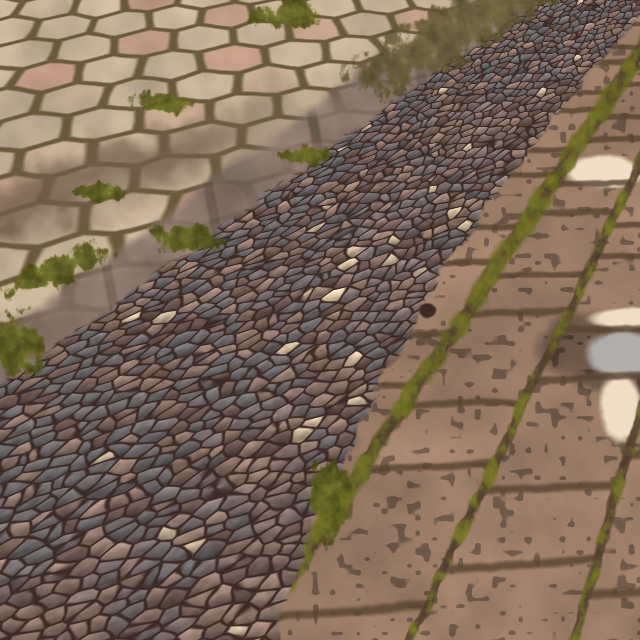
A WebGL 1 fragment shader for this texture:

```glsl
precision highp float;
// A gravel strip runs diagonally between worn hexagonal paving and brick slabs.
// Stones and pavers are cellular patterns, slab joints are perspective repeats,
// and moss, mud and damp patches are layered noise.
uniform vec2 u_resolution;

const float HORIZON = 1.5;
const float VANISH_X = 1.33;
const float STONE_FREQ = 46.0;
const vec2 PAVER_SIZE = vec2(0.16, 0.063);
const float SLAB_PERIOD = 0.19;  // one long slab plus one short slab
const float SLAB_SPLIT = 0.65;
const vec3 GAP = vec3(0.23, 0.165, 0.145);
const vec3 STONE_DARK = vec3(0.35, 0.285, 0.26);
const vec3 STONE_LIGHT = vec3(0.63, 0.53, 0.48);
const vec3 STONE_BLUE = vec3(0.39, 0.39, 0.41);
const vec3 PAVER = vec3(0.73, 0.66, 0.56);
const vec3 PAVER_PINK = vec3(0.70, 0.54, 0.46);
const vec3 MUD = vec3(0.45, 0.365, 0.295);
const vec3 CURB = vec3(0.52, 0.45, 0.41);
const vec3 SLAB = vec3(0.62, 0.495, 0.41);
const vec3 DIRT = vec3(0.34, 0.265, 0.19);
const vec3 MOSS = vec3(0.38, 0.385, 0.12);
const vec3 GLARE = vec3(0.94, 0.87, 0.77);
const vec3 SKY = vec3(0.69, 0.68, 0.67);

vec2 hash2(vec2 p) {
  vec3 q = fract(p.xyx * vec3(0.1031, 0.103, 0.0973));
  q += dot(q, q.yzx + 33.33);
  return fract((q.xx + q.yz) * q.zy);
}

float noise(vec2 p) {
  vec2 i = floor(p), f = fract(p), e = vec2(1, 0);
  f = f * f * (3.0 - 2.0 * f);
  return mix(mix(hash2(i).x, hash2(i + e).x, f.x),
             mix(hash2(i + e.yx).x, hash2(i + 1.0).x, f.x), f.y);
}

float fbm(vec2 p) {
  float sum = 0.0, amp = 0.53;
  for (int i = 0; i < 4; i++) {
    sum += amp * noise(p);
    p = mat2(1.6, 1.2, -1.2, 1.6) * p + 7.3;
    amp *= 0.5;
  }
  return sum;
}

// Nearest cell: gap to the next cell, offset from its centre, random id.
vec4 cells(vec2 p, float jitter, float rowShift) {
  vec2 offset = vec2(0.0), id = offset;
  float d1 = 9.0, d2 = 9.0;
  for (int j = -1; j <= 1; j++) for (int i = -1; i <= 1; i++) {
    vec2 cell = floor(p) + vec2(i, j);
    vec2 centre = cell + 0.5 + jitter * (hash2(cell + 50.0) - 0.5);
    centre.x += rowShift * (mod(cell.y, 2.0) - 0.5);
    float d = length(p - centre);
    d2 = min(d2, max(d, d1));
    if (d < d1) { d1 = d; offset = p - centre; id = cell; }
  }
  return vec4(d2 - d1, offset, hash2(id + 113.0).x);
}

// Soft ellipse with a ragged rim.
float blob(vec2 p, float x, float y, float rx, float ry, float rag) {
  return 1.0 - smoothstep(0.75, 1.1, length((p - vec2(x, y)) / vec2(rx, ry)) + rag);
}

vec3 gravel(vec2 p, float w) {
  vec2 g = vec2((p.x - VANISH_X) * w, log(w) * 1.25) * STONE_FREQ;
  vec4 c = cells(g + 0.3 * noise(g), 0.9, 0.0);
  vec3 stone = mix(STONE_DARK, STONE_LIGHT, c.w * 0.75 + 0.15);
  float cool = smoothstep(0.25, 0.7, fbm(p * 5.0) + 0.35 * (p.y - p.x) + 0.1);
  stone = mix(stone, STONE_BLUE, cool * step(0.45, fract(c.w * 7.0)) * 0.75);
  stone = mix(stone, PAVER * 1.06, step(0.975, c.w));
  stone *= 0.88 + 0.45 * dot(c.yz, vec2(-0.35, 0.9)) + 0.2 * noise(g * 3.0);
  return mix(GAP, stone, smoothstep(0.02, 0.27, c.x));
}

vec3 paving(vec2 p, float w, float edge, float grain) {
  vec2 q = vec2((p.x - 0.3) * w, log(w) - 0.15 * p.x) / PAVER_SIZE;
  vec4 c = cells(q + 0.08 * grain, 0.2, 0.5);
  vec3 top = mix(PAVER, PAVER_PINK, smoothstep(0.6, 1.0, c.w) * 0.8);
  top *= 0.86 + 0.28 * grain + 0.1 * fract(c.w * 9.0);
  vec3 col = mix(mix(MUD, MOSS, 0.3) * 0.95, top, smoothstep(0.06, 0.22, c.x));
  // Mud smear across the lower pavers, then a worn curb by the gravel.
  float smear = abs(p.y - 0.665 - 0.35 * p.x + 0.1 * (grain - 0.5));
  smear = smoothstep(0.085, 0.0, smear) * smoothstep(0.55, 0.25, p.x);
  col = mix(col, MUD, smear * (0.6 + 0.4 * grain));
  float joint = smoothstep(0.025, 0.06, abs(fract(p.x * 5.5 + p.y) - 0.5));
  float curb = 1.0 - smoothstep(0.07, 0.1, edge + 0.03 * (grain - 0.5));
  return mix(col, CURB * (0.75 + 0.4 * grain) * (0.8 + 0.2 * joint), curb * 0.85);
}

vec3 slabs(vec2 p, float w, float grain, float fine) {
  float wobble = 0.012 * (grain - 0.5), span = 0.254 - 0.185 * p.y;
  float column = (p.x - 0.387 - 0.667 * p.y + wobble) / span;
  float index = floor(column);
  float level = p.y - 0.07 * (p.x - 0.63) * (1.0 - p.y) + wobble;
  float row = (1.0 / (HORIZON - level) - 0.69) / SLAB_PERIOD + 0.5 * mod(index, 2.0);
  float f = fract(row);
  float rowGap = min(min(f, 1.0 - f), abs(f - SLAB_SPLIT)) * SLAB_PERIOD / (w * w);
  float columnGap = abs(column - floor(column + 0.5)) * span;
  float tone = hash2(vec2(index, floor(row) * 2.0 + step(SLAB_SPLIT, f)) + 20.0).x;
  vec3 col = SLAB * (0.84 + 0.2 * grain + 0.1 * tone);
  col *= 1.0 - 0.3 * smoothstep(0.73, 0.85, noise(p * vec2(75, 95)));
  // Damp slabs with bright reflections.
  float rag = 0.5 * (grain - 0.5);
  col *= 1.0 - 0.28 * blob(p, 0.95, 0.45, 0.12, 0.065, rag);
  float glare = max(blob(p, 0.945, 0.733, 0.062, 0.027, rag),
                max(blob(p, 0.985, 0.502, 0.065, 0.018, rag),
                    blob(p, 0.968, 0.363, 0.034, 0.058, rag)));
  col = mix(col, SKY, blob(p, 0.975, 0.447, 0.06, 0.04, rag));
  col = mix(col, GLARE, glare);
  // Joints, with moss thickest along the first column line.
  float first = step(abs(column), 0.5);
  float width = mix(0.011, 0.021, first) * (0.4 + 1.2 * fine);
  col = mix(col, DIRT, 0.8 - 0.8 * smoothstep(0.002, 0.0065 / w + 0.002, rowGap));
  vec3 growth = mix(DIRT, MOSS, smoothstep(0.4, 0.7, fine + 0.18 * first));
  float joint = 1.0 - smoothstep(width * 0.45, width, columnGap);
  return mix(col, growth * (0.7 + 0.6 * fine), joint * 0.9);
}

void main() {
  vec2 p = gl_FragCoord.xy / u_resolution;
  float w = 1.0 / (HORIZON - p.y);
  float grain = fbm(p * 17.0), fine = fbm(p * vec2(65, 50));
  float ragged = 0.028 * (grain - 0.5) + 0.018 * (fine - 0.5);
  float left = p.y - 0.395 - 0.72 * p.x;
  float right = p.x - 0.43 - 0.29 * p.y - 0.3 * p.y * p.y;
  vec3 col = gravel(p, w);
  col = mix(col, paving(p, w, left, grain), smoothstep(-0.006, 0.006, left + ragged));
  col = mix(col, slabs(p, w, grain, fine), smoothstep(-0.005, 0.005, right + ragged));

  // Green margin by the far gravel, then moss tufts.
  float rag = 1.8 * (fine - 0.5);
  float margin = blob(p, 0.72, 0.595 + 0.5 * p.x, 0.16, 0.05, rag);
  col = mix(col, mix(MUD, MOSS, 0.55) * (0.65 + 0.6 * fine), margin * 0.75);
  float tuft = blob(p, 0.45, 0.977, 0.055, 0.018, rag);
  tuft = max(tuft, blob(p, 0.26, 0.837, 0.045, 0.016, rag));
  tuft = max(tuft, blob(p, 0.156, 0.7, 0.035, 0.013, rag));
  tuft = max(tuft, blob(p, 0.085, 0.544 + 0.4 * p.x, 0.08, 0.022, rag));
  tuft = max(tuft, blob(p, 0.287, 0.628, 0.045, 0.02, rag));
  tuft = max(tuft, blob(p, 0.026, 0.46, 0.045, 0.045, rag));
  tuft = max(tuft, blob(p, 0.477, 0.757, 0.035, 0.014, rag));
  tuft = max(tuft, blob(p, 0.515, 0.215, 0.035, 0.05, rag));
  col = mix(col, MOSS * (0.55 + 0.9 * fine), tuft * 0.9);
  // Stray dark stone.
  col = mix(col, GAP, blob(p, 0.668, 0.515, 0.014, 0.012, 0.0));
  gl_FragColor = vec4(col, 1.0);
}
```
